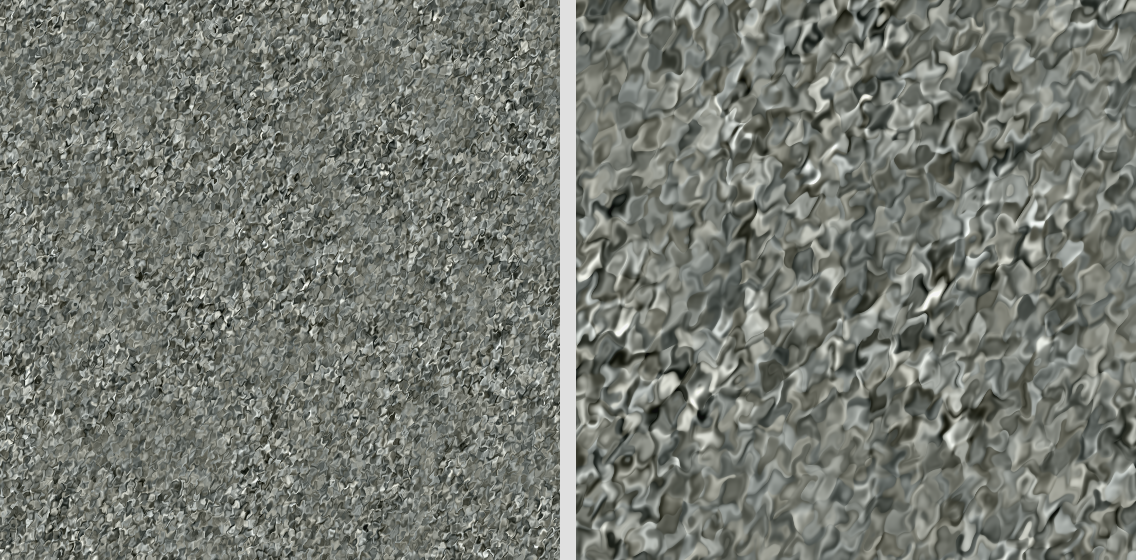
Left, the full canvas; right, a detail of the centre.
Write a Shadertoy shader that draws this texture.

```glsl
// Rough grey-green granite: small leaning flakes in coarse and worn patches.

#define FLAKE_FREQ 132.0     // flakes across the canvas
#define RELIEF_FREQ 150.0    // chipped relief over the flakes
#define CLUMP_FREQ 50.0      // groups of lighter and darker flakes
#define PATCH_FREQ vec2(9.5, 7.5)
#define LEAN 0.24            // sideways slant of the grain
#define STRETCH 0.76         // below 1 lengthens the grain upward
#define WARP 0.32            // raggedness of the flake outlines
#define LIGHT_STEP vec2(-0.42, 0.26)
#define WORN_CONTRAST 0.095
#define ROUGH_CONTRAST 0.182
#define STONE_COLOR vec3(0.455, 0.469, 0.440)
#define TINT_AMOUNT 0.016

// Integer hash: two random values in 0..1 for each lattice cell
vec2 hash2(vec2 cell, uint seed) {
    uvec2 v = uvec2(ivec2(cell)) + uvec2(seed * 7919u, seed * 104729u);
    v = v * 1664525u + 1013904223u;
    v.x += v.y * 1664525u;
    v.y += v.x * 1664525u;
    v ^= v >> 16u;
    v.x += v.y * 1664525u;
    v.y += v.x * 1664525u;
    v ^= v >> 16u;
    return vec2(v & 65535u) / 65535.0;
}

float cornerSlope(vec2 cell, vec2 corner, vec2 f, uint seed) {
    return dot(hash2(cell + corner, seed) * 2.0 - 1.0, f - corner);
}

// Gradient noise, scaled to a spread of about one
float noise(vec2 p, uint seed) {
    vec2 cell = floor(p), f = p - cell;
    vec2 w = f * f * f * (f * (f * 6.0 - 15.0) + 10.0);
    float low = mix(cornerSlope(cell, vec2(0, 0), f, seed),
                    cornerSlope(cell, vec2(1, 0), f, seed), w.x);
    float high = mix(cornerSlope(cell, vec2(0, 1), f, seed),
                     cornerSlope(cell, vec2(1, 1), f, seed), w.x);
    return mix(low, high, w.y) * 5.3;
}

// Soft-edged cells, each a tilted facet; x is its shade, y its tint
vec2 flakes(vec2 p) {
    const float SHARPNESS = 11.0;
    vec2 cell = floor(p), sum = vec2(0.0);
    float total = 1e-5;
    for (int y = -1; y <= 1; y++) {
        for (int x = -1; x <= 1; x++) {
            vec2 id = cell + vec2(x, y);
            vec2 offset = p - id - hash2(id, 1u);
            vec2 look = hash2(id, 2u) * 2.0 - 1.0;
            vec2 tilt = hash2(id, 3u) * 2.0 - 1.0;
            float weight = exp(-SHARPNESS * dot(offset, offset));
            sum += weight * vec2(look.x + 0.9 * dot(tilt, offset), look.y);
            total += weight;
        }
    }
    float crevice = -log(total) / SHARPNESS;
    return sum / total + vec2(0.9 * (0.14 - crevice), 0.0);
}

// Noise height lit from the side: bright and dark flanks
float relief(vec2 p) {
    return noise(p + LIGHT_STEP, 21u) - noise(p - LIGHT_STEP, 21u);
}

void mainImage(out vec4 fragColor, in vec2 fragCoord) {
    vec2 uv = fragCoord / iResolution.y;
    vec2 grain = vec2(uv.x - LEAN * uv.y, uv.y * STRETCH);

    // Patches where the surface is broken rather than worn
    float patches = 0.7 * noise(uv * PATCH_FREQ, 11u)
                  + 0.6 * noise(uv * PATCH_FREQ * 2.3, 12u);
    float rough = smoothstep(-1.6, 1.6, patches);

    // Ragged outlines from a small displacement
    vec2 bend = vec2(noise(grain * FLAKE_FREQ * 0.9, 31u),
                     noise(grain * FLAKE_FREQ * 0.9, 32u));
    grain += bend * WARP / FLAKE_FREQ;

    // Shade from flakes, relief and clumps, with the darkest tones eased
    vec2 flake = flakes(grain * FLAKE_FREQ);
    float shade = 1.3 * flake.x
                + 0.46 * relief(grain * RELIEF_FREQ)
                + 0.15 * noise(grain * CLUMP_FREQ, 22u);
    shade /= 1.0 + 0.1 * max(-shade, 0.0);
    float contrast = mix(WORN_CONTRAST, ROUGH_CONTRAST, rough);

    // Slight warm and cool tints on single flakes
    vec3 color = STONE_COLOR + shade * contrast;
    color += TINT_AMOUNT * flake.y * vec3(0.7, 0.0, -1.0);
    fragColor = vec4(clamp(color, 0.04, 0.96), 1.0);
}
```
